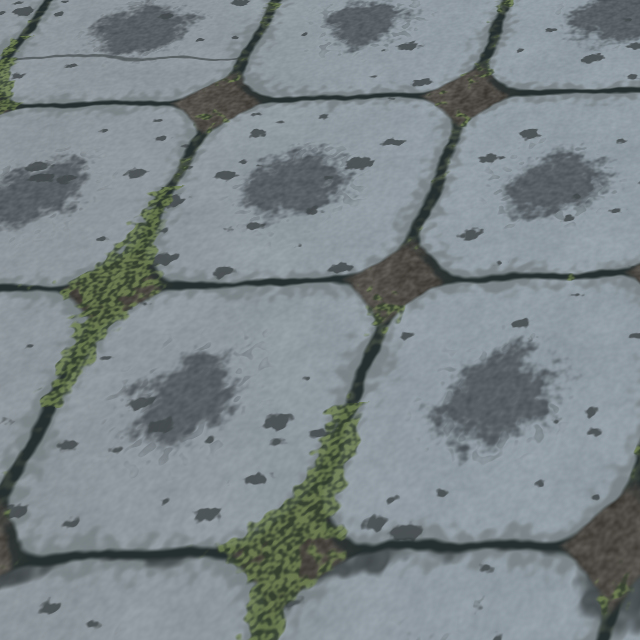
Write a WebGL 1 fragment shader that draws this texture.

```glsl
precision highp float;
// Weathered blue-grey octagonal paving seen in slight perspective, with soil diamonds
// at the corners, dark joints, moss and a dark stain in the middle of each slab.
// The canvas is projected to slab units; distances to the slab edge drive every layer.
uniform vec2 u_resolution;

const vec3 STONE_COOL = vec3(0.565, 0.610, 0.642);
const vec3 STONE_WARM = vec3(0.550, 0.585, 0.608);
const vec3 WORN       = vec3(0.455, 0.490, 0.500);
const vec3 STAIN      = vec3(0.325, 0.355, 0.375);
const vec3 SPOT       = vec3(0.260, 0.285, 0.295);
const vec3 SOIL       = vec3(0.310, 0.295, 0.275);
const vec3 JOINT      = vec3(0.150, 0.185, 0.185);
const vec3 JOINT_MOSS = vec3(0.265, 0.300, 0.265);
const vec3 MOSS_DARK  = vec3(0.200, 0.250, 0.180);
const vec3 MOSS_LIGHT = vec3(0.430, 0.500, 0.310);

const float TILT = 0.027;                 // slope of the rows
const vec2 JOINT_HALF = vec2(0.021, 0.014);
const float CORNER_CUT = 0.185;           // size of the soil diamonds
const float CORNER_ROUND = 0.045;
const float EDGE_SOFT = 0.009;
const float STAIN_RADIUS = 0.165;
const float SPOT_GRID = 8.0;
const float SPOT_CHANCE = 0.24;
const vec2 CRACKED_SLAB = vec2(-2.0, -1.0);
const float LUSH_DIAGONAL = -2.0;         // corners where moss grows thick
const float FRONT_ROW = 2.0;              // slabs from here on are broken

vec2 hash2(vec2 p) {
  vec3 q = fract(p.xyx * vec3(0.1031, 0.1030, 0.0973));
  q += dot(q, q.yzx + 33.33);
  return fract((q.xx + q.yz) * q.zy);
}

float cornerSlope(vec2 cell, vec2 f, vec2 corner) {
  float angle = 6.2832 * hash2(cell + corner).x;
  return dot(vec2(cos(angle), sin(angle)), f - corner);
}

// Gradient noise, about -0.7 to 0.7
float noise(vec2 p) {
  vec2 i = floor(p), f = p - i;
  vec2 s = f * f * f * (f * (f * 6.0 - 15.0) + 10.0);
  float a = mix(cornerSlope(i, f, vec2(0.0)), cornerSlope(i, f, vec2(1.0, 0.0)), s.x);
  float b = mix(cornerSlope(i, f, vec2(0.0, 1.0)), cornerSlope(i, f, vec2(1.0)), s.x);
  return mix(a, b, s.y);
}

float fbm(vec2 p) {
  float sum = 0.0, gain = 1.0;
  for (int i = 0; i < 3; i++) {
    sum += gain * noise(p);
    p = p * 2.1 + 17.3;
    gain *= 0.5;
  }
  return sum;
}

float smoothMin(float a, float b, float k) {
  float h = max(k - abs(a - b), 0.0) / k;
  return min(a, b) - 0.25 * h * h * k;
}

// Canvas to slab units: x across the columns, y down the rows
vec2 project(vec2 p) {
  float y = 1.0 - p.y + TILT * (p.x - 0.5);
  float column = (p.x - 0.7956 + 0.39 * y) / (0.3637 + 0.175 * y);
  return vec2(column, 6.3136 - 9.610 / (y + 1.3685));
}

// Scattered pits of random size, ragged by noise
float spots(vec2 uv, float ragged) {
  vec2 p = uv * SPOT_GRID, base = floor(p);
  float cover = 0.0;
  for (int j = -1; j <= 1; j++) {
    for (int i = -1; i <= 1; i++) {
      vec2 cell = base + vec2(float(i), float(j));
      vec2 place = hash2(cell + 41.7), kind = hash2(cell + 87.1);
      float radius = 0.07 + 0.24 * kind.y * kind.y * kind.y;
      float d = length((p - cell - place) * vec2(0.8, 1.25)) + 0.16 * ragged;
      float pit = smoothstep(radius + 0.06, radius - 0.05, d);
      cover = max(cover, pit * step(kind.x, SPOT_CHANCE));
    }
  }
  return cover;
}

void main() {
  vec2 p = gl_FragCoord.xy / u_resolution;
  vec2 flat_uv = project(p);
  float fine = noise(flat_uv * 27.0), grain = noise(flat_uv * 58.0);
  float broad = fbm(flat_uv * 4.0 + 9.0);
  vec2 uv = flat_uv + 0.022 * vec2(noise(flat_uv * 4.5), noise(flat_uv * 4.5 + 50.0))
          + 0.008 * vec2(fine, noise(flat_uv * 23.0 + 31.0));

  // Slab layout
  vec2 slab = floor(uv), corner = floor(uv + 0.5), fromCorner = uv - corner;
  vec2 e = abs(fromCorner);
  float diamond = e.x + e.y;
  vec2 gap = e - JOINT_HALF * (1.0 + 0.7 * noise(uv * 6.0 + 70.0));
  float edge = smoothMin(min(gap.x, gap.y), (diamond - CORNER_CUT) * 0.707, CORNER_ROUND);
  float onSlab = smoothstep(-EDGE_SOFT, EDGE_SOFT, edge);

  // Slab surface: mottling, worn rim, stain, pits, crack
  vec3 stone = mix(STONE_WARM, STONE_COOL, smoothstep(0.1, 0.8, p.x));
  stone += 0.030 * broad + 0.030 * fine + 0.028 * grain;
  float rim = smoothstep(0.055, 0.0, edge + 0.07 * fine + 0.05 * broad);
  stone = mix(stone, WORN, 0.75 * rim);
  vec2 jitter = hash2(slab + 5.3);
  float stainEdge = length(uv - slab - vec2(0.47, 0.50) - 0.07 * (jitter - 0.5));
  stainEdge += 0.085 * fbm(uv * 8.0 + 3.0) + 0.045 * fine + 0.02 * grain;
  float radius = STAIN_RADIUS * (0.88 + 0.24 * jitter.x);
  float stain = smoothstep(radius + 0.045, radius - 0.035, stainEdge);
  stone = mix(stone, STAIN + 0.06 * fine + 0.05 * grain, 0.92 * stain);
  float crumbs = smoothstep(0.22, 0.42, fine + 0.5 * broad) * smoothstep(0.34, 0.18, stainEdge);
  stone = mix(stone, STAIN, 0.4 * crumbs);
  stone = mix(stone, SPOT, 0.85 * spots(uv, fine + 0.6 * grain));
  float crackLine = abs(uv.y - slab.y - 0.68 - 0.09 * noise(uv * vec2(3.0, 1.0)));
  float cracked = 1.0 - step(0.5, length(slab - CRACKED_SLAB));
  stone = mix(stone, SPOT, 0.7 * cracked * smoothstep(0.013, 0.003, crackLine));
  float broken = step(FRONT_ROW, uv.y) * smoothstep(0.03, -0.02, edge - 0.17 * broad - 0.02 * fine);
  stone = mix(stone, SPOT + 0.05 * fine, 0.9 * broken);

  // Ground: soil diamonds, joints, shade below the slab at the upper right
  float upright = smoothstep(0.0, 0.08, e.y - e.x);
  vec3 joint = mix(JOINT, JOINT_MOSS, upright * smoothstep(-0.25, 0.3, fine + broad));
  vec3 soil = SOIL + 0.07 * broad + 0.09 * fine + 0.07 * grain;
  vec3 ground = mix(joint, soil, smoothstep(CORNER_CUT + 0.03, CORNER_CUT - 0.02, diamond));
  float shade = smoothstep(CORNER_CUT - 0.06, CORNER_CUT - 0.025, fromCorner.x - fromCorner.y);
  ground = mix(ground, JOINT, 0.85 * shade * (1.0 - 0.6 * upright));
  vec3 color = mix(ground, stone, onSlab);

  // Moss along the upright joints, lush on one diagonal of corners
  float lush = 1.0 - step(0.5, abs(corner.x - corner.y - LUSH_DIAGONAL));
  float reach = length((fromCorner - vec2(-0.06, -0.05)) * vec2(2.0, 0.8));
  float growth = mix(-0.32, 0.50 - 1.3 * reach, lush) + 0.22 * upright;
  growth += 0.55 * broad + 0.5 * fine - 9.0 * max(edge, 0.0);
  float moss = smoothstep(0.0, 0.22, growth);
  float leaf = smoothstep(-0.3, 0.45, grain + 0.5 * fine + 0.2 * lush - 0.1);
  color = mix(color, mix(MOSS_DARK, MOSS_LIGHT, leaf), 0.85 * moss);

  gl_FragColor = vec4(color, 1.0);
}
```
